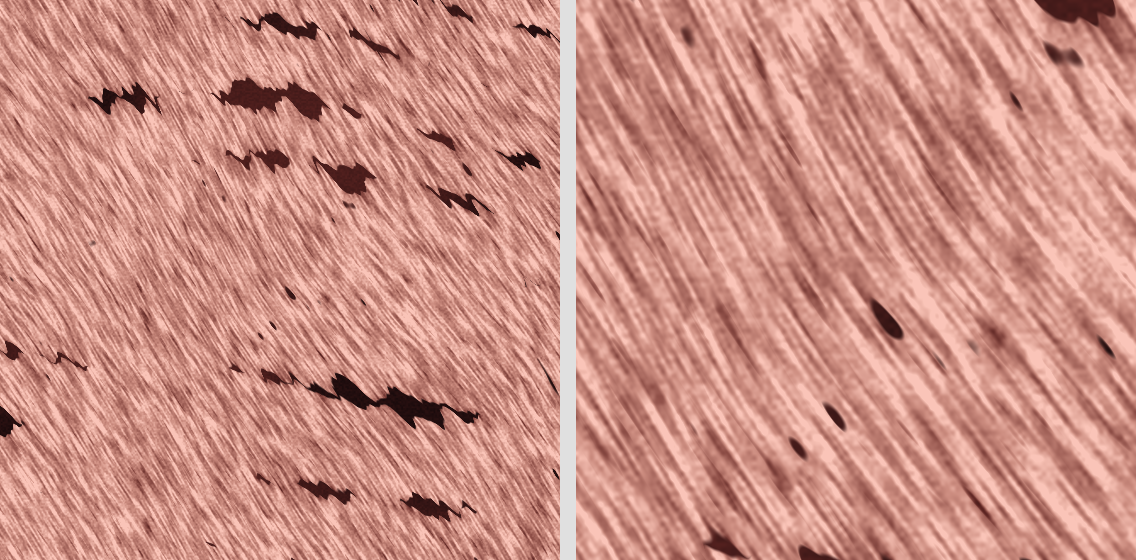
Left: the whole. Right: its middle third, enlarged.
Give the GLSL for this texture, as a WebGL 2 fragment shader.

```glsl
#version 300 es
precision highp float;
// Short slanted glossy pink-brown hair, parted by ragged dark gaps in sloping rows.

#define LEAN 0.60          // tilt of the strands from vertical, radians
#define BEND 0.05          // sideways sway of the strands
#define FINE vec2(310.0, 32.0)   // hair density across and along
#define COARSE vec2(150.0, 20.0) // tuft density across and along
#define ROWS 8.0           // gap rows per canvas height
#define ROW_WIDTH 0.075    // how wide the gap rows may open
#define ROW_CLOSE 0.0095   // higher means shorter and thinner gaps
#define JAG 0.055          // length of the teeth on the gap edges
#define GAP_EDGE 0.0016    // softness of the gap edges
#define CONTRAST 0.82      // tonal range of the hairs

uniform vec2 u_resolution;
out vec4 fragColor;

float hash(vec2 p) {
  return fract(sin(dot(p, vec2(127.1, 311.7))) * 43758.5453);
}

float noise(vec2 p) {
  vec2 i = floor(p), f = fract(p);
  f = f * f * (3.0 - 2.0 * f);
  float low = mix(hash(i), hash(i + vec2(1, 0)), f.x);
  float high = mix(hash(i + vec2(0, 1)), hash(i + vec2(1, 1)), f.x);
  return mix(low, high, f.y);
}

// One fibre: noise along its length, with its own starting offset
float fibre(float id, float along) {
  float y = along + 37.0 * hash(vec2(id, 7.3));
  float i = floor(y), f = fract(y);
  f = f * f * (3.0 - 2.0 * f);
  return mix(hash(vec2(id, i)), hash(vec2(id, i + 1.0)), f);
}

// Neighbouring fibres blended across the grain; skew turns the layer slightly
float strands(vec2 h, vec2 density, float skew) {
  vec2 s = vec2(h.x + skew * h.y, h.y) * density;
  float id = floor(s.x);
  return mix(fibre(id, s.y), fibre(id + 1.0, s.y), smoothstep(0.0, 1.0, fract(s.x)));
}

// Shade from 0 to 1 follows the red channel
vec3 hairColor(float shade) {
  vec3 c = mix(vec3(0.10, 0.04, 0.045), vec3(0.36, 0.14, 0.13), clamp((shade - 0.10) / 0.26, 0.0, 1.0));
  c = mix(c, vec3(0.56, 0.31, 0.28), clamp((shade - 0.36) / 0.20, 0.0, 1.0));
  c = mix(c, vec3(0.80, 0.55, 0.50), clamp((shade - 0.56) / 0.24, 0.0, 1.0));
  return mix(c, vec3(0.98, 0.77, 0.72), clamp((shade - 0.80) / 0.18, 0.0, 1.0));
}

// How far a point lies inside a gap row, in canvas units
float rowOpening(vec2 q) {
  q.y += 0.16 * q.x + 0.12 * noise(q * 1.9 + 9.0);
  float id = floor(q.y * ROWS);
  float offCenter = abs(fract(q.y * ROWS) - 0.5 + 0.3 * (hash(vec2(id, 3.1)) - 0.5)) / ROWS;
  float spread = 0.7 * noise(vec2(q.x * 4.0, id * 17.0)) + 0.3 * noise(vec2(q.x * 13.0, id * 23.0));
  return ROW_WIDTH * (spread - 0.5) - ROW_CLOSE - offCenter;
}

void main() {
  vec2 p = gl_FragCoord.xy / min(u_resolution.x, u_resolution.y);

  // Hair coordinates: x across the grain, y along it
  vec2 along = vec2(sin(LEAN), -cos(LEAN));
  vec2 across = vec2(-along.y, along.x);
  vec2 h = vec2(dot(p, across), dot(p, along));
  h.x += BEND * (noise(p * 2.4 + 3.7) - 0.5) + 0.006 * (noise(p * 11.0) - 0.5);

  // Hair tone from layers of slightly different lean
  float fine = strands(h, FINE, 0.04);
  float tuft = strands(h + 5.0, COARSE, -0.06);
  float grain = noise(p * 330.0);
  float patches = noise(p * vec2(4.0, 7.0) + 21.0);
  float tone = 0.46 * fine + 0.28 * tuft + 0.09 * patches + 0.17 * grain;
  float shade = 0.83 + CONTRAST * (tone - 0.5);

  // Thin shadows and pale glints between single hairs
  float sliver = strands(h + 11.0, FINE * vec2(0.7, 0.9), -0.02);
  float glint = strands(h + 17.0, FINE * vec2(0.7, 0.6), 0.08);
  shade -= 0.20 * smoothstep(0.74, 0.95, sliver);
  shade += 0.09 * smoothstep(0.76, 0.97, glint);

  // Rows of gaps, displaced along the grain so their edges grow teeth
  float teeth = 0.7 * strands(h + 23.0, vec2(105.0, 9.0), 0.0)
              + 0.3 * strands(h + 31.0, vec2(210.0, 14.0), 0.0) - 0.5;
  float lock = strands(h + 29.0, vec2(48.0, 9.0), 0.0) - 0.5;
  float opening = rowOpening(p + along * JAG * teeth) + 0.03 * lock;
  float gap = smoothstep(-GAP_EDGE, GAP_EDGE, opening);

  // Scattered slits one lock wide, gathered in patches
  float gather = smoothstep(0.45, 0.75, noise(p * vec2(5.0, 11.0) + 41.0));
  float slit = strands(h + 37.0, vec2(95.0, 19.0), 0.03) + 0.12 * (gather - 1.0);
  gap = max(gap, smoothstep(0.86, 0.92, slit));

  // Shade beside the gaps, then the gaps themselves
  shade -= 0.16 * smoothstep(-0.012, 0.0, opening) * (1.0 - fine);
  float depth = mix(0.13, 0.30, smoothstep(0.5, 0.85, noise(p * 2.7 + 14.0)));
  depth += 0.07 * (grain - 0.5);

  vec3 color = mix(hairColor(shade), hairColor(depth), gap);
  fragColor = vec4(color, 1.0);
}
```
